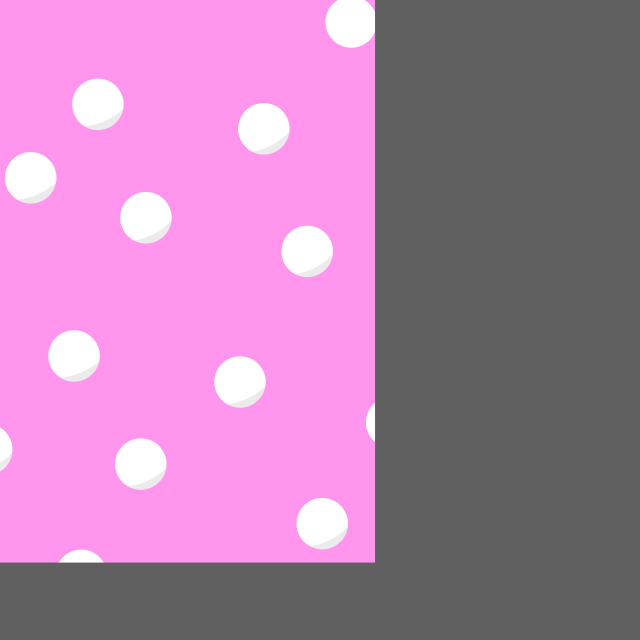
A Shadertoy shader for this pattern:

```glsl
// A pink panel with scattered white dots on a plain grey ground.
// The dots sit on a jittered slanted lattice; each has a pale crescent of
// shade low on its right, cut by a larger disc. Panel borders clip the dots.

#define PANEL_RIGHT 0.586
#define PANEL_BOTTOM 0.121
#define DOT_RADIUS 0.0402
#define JITTER 0.036
#define LATTICE_ORIGIN vec2(0.264, 0.648)
#define LATTICE_A vec2(0.234, -0.052)
#define LATTICE_B vec2(-0.130, -0.169)
#define SHADE_ANGLE -1.13
#define GREY vec3(0.376)
#define PINK vec3(1.0, 0.584, 0.929)
#define WHITE vec3(1.0)
#define SHADE vec3(0.92)

float hash(vec2 p) {
    return fract(sin(dot(p, vec2(127.1, 311.7))) * 43758.5453);
}

// Coverage of a shape with signed distance d, softened over one pixel.
float cover(float d, float pixel) {
    return clamp(0.5 - d / pixel, 0.0, 1.0);
}

// Lays one dot over the base colour; p is relative to the dot centre.
vec3 drawDot(vec3 base, vec2 p, float angle, float shaded, float pixel) {
    vec2 shadeDir = vec2(cos(angle), sin(angle));
    float litDisc = length(p + 1.9 * DOT_RADIUS * shadeDir) - 2.6 * DOT_RADIUS;
    float lit = max(cover(litDisc, pixel), 1.0 - shaded);
    float dotMask = cover(length(p) - DOT_RADIUS, pixel);
    return mix(base, mix(SHADE, WHITE, lit), dotMask);
}

// Pink field with the dots of the nine nearest lattice cells.
vec3 dottedField(vec2 uv, float pixel) {
    mat2 lattice = mat2(LATTICE_A, LATTICE_B);
    vec2 nearest = floor(inverse(lattice) * (uv - LATTICE_ORIGIN) + 0.5);
    vec3 color = PINK;
    for (int j = -1; j <= 1; j++) {
        for (int i = -1; i <= 1; i++) {
            vec2 cell = nearest + vec2(i, j);
            vec2 offset = vec2(hash(cell), hash(cell + 17.3)) * 2.0 - 1.0;
            vec2 center = LATTICE_ORIGIN + lattice * cell + JITTER * offset;
            float angle = SHADE_ANGLE + 0.16 * (hash(cell + 41.9) - 0.5);

            // Dots cut by the right or lower border stay flat white.
            float shaded = step(center.x + DOT_RADIUS, PANEL_RIGHT)
                         * step(PANEL_BOTTOM, center.y - DOT_RADIUS);
            color = drawDot(color, uv - center, angle, shaded, pixel);
        }
    }
    return color;
}

void mainImage(out vec4 fragColor, in vec2 fragCoord) {
    vec2 uv = fragCoord / iResolution.y;
    float pixel = 1.0 / iResolution.y;

    // The panel fills the upper left of the canvas.
    float panel = cover(max(uv.x - PANEL_RIGHT, PANEL_BOTTOM - uv.y), pixel);
    fragColor = vec4(mix(GREY, dottedField(uv, pixel), panel), 1.0);
}
```
